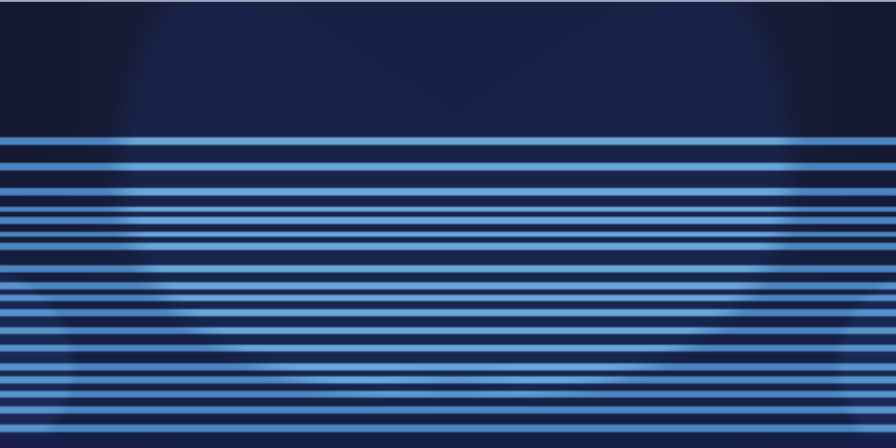
Reproduce this background procedurally as a Shadertoy shader.

```glsl
const vec3 NIGHT      = vec3(0.088, 0.107, 0.215);
const vec3 NIGHT_LOW  = vec3(0.080, 0.125, 0.265);
const vec3 DISC       = vec3(0.098, 0.137, 0.285);
const vec3 DISC_LOW   = vec3(0.090, 0.150, 0.310);
const vec3 STRIPE     = vec3(0.295, 0.520, 0.755);
const vec3 STRIPE_LIT = vec3(0.410, 0.655, 0.850);
const vec3 FLOOR_TINT = vec3(0.105, 0.115, 0.290);
const vec3 RIM        = vec3(0.620, 0.650, 0.740);

// Lengths are fractions of the canvas height
const vec2  DISC_CENTER  = vec2(1.016, 0.622);
const float DISC_WIDTH   = 0.747;
const float DISC_RISE    = 0.650;
const float DISC_DROP    = 0.515;
const float DISC_POWER   = 2.2;
const float DISC_BLUR    = 0.030;
const vec2  NOTCH_CENTER = vec2(1.016, 0.135);
const vec2  NOTCH_SIZE   = vec2(0.100, 0.035);
const vec2  SIDE_CENTER  = vec2(1.074, 0.180);  // x is measured from the disc axis
const float SIDE_RADIUS  = 0.219;
const float SIDE_BLUR    = 0.016;
const float STRIPE_BLUR  = 0.0035;
const float RIM_HEIGHT   = 0.004;

// Each stripe: height of its centre, half thickness
const int STRIPE_COUNT = 18;
const vec2 STRIPES[STRIPE_COUNT] = vec2[](
    vec2(0.685, 0.0085), vec2(0.628, 0.0085), vec2(0.572, 0.0085),
    vec2(0.533, 0.0055), vec2(0.508, 0.0080), vec2(0.477, 0.0055),
    vec2(0.450, 0.0080), vec2(0.400, 0.0080), vec2(0.362, 0.0080),
    vec2(0.335, 0.0070), vec2(0.302, 0.0080), vec2(0.262, 0.0075),
    vec2(0.223, 0.0075), vec2(0.181, 0.0080), vec2(0.152, 0.0080),
    vec2(0.120, 0.0075), vec2(0.085, 0.0080), vec2(0.044, 0.0085));

// 1 inside a shape, 0 outside, with a soft edge
float softFill(float dist, float blur) {
    return 1.0 - smoothstep(-blur, blur, dist);
}

// Rounded disc, flatter below its centre than above
float discMask(vec2 p) {
    vec2 q = p - DISC_CENTER;
    q = abs(q) / vec2(DISC_WIDTH, q.y > 0.0 ? DISC_RISE : DISC_DROP);
    float radius = pow(pow(q.x, DISC_POWER) + pow(q.y, DISC_POWER), 1.0 / DISC_POWER);
    vec2 n = (p - NOTCH_CENTER) / NOTCH_SIZE;
    float notch = 0.6 * exp(-dot(n, n));
    return softFill((radius - 1.0) * DISC_DROP, DISC_BLUR) * (1.0 - notch);
}

float stripeMask(float y, float blur) {
    float mask = 0.0;
    for (int i = 0; i < STRIPE_COUNT; i++) {
        mask = max(mask, softFill(abs(y - STRIPES[i].x) - STRIPES[i].y, blur));
    }
    return mask;
}

void mainImage(out vec4 fragColor, in vec2 fragCoord) {
    vec2 p = fragCoord / iResolution.y;
    float pixel = 1.0 / iResolution.y;
    float fromAxis = abs(p.x - DISC_CENTER.x);

    // Light areas
    float disc = discMask(p);
    float side = softFill(length(vec2(fromAxis, p.y) - SIDE_CENTER) - SIDE_RADIUS, SIDE_BLUR);
    float lowness = 1.0 - smoothstep(0.15, 0.75, p.y);

    // Backdrop
    vec3 night = mix(NIGHT, NIGHT_LOW, lowness);
    night *= 1.0 - 0.08 * smoothstep(0.65, 1.0, fromAxis) * (1.0 - lowness);
    vec3 color = mix(night, mix(DISC, DISC_LOW, lowness), disc);
    color = mix(color, DISC_LOW * 1.15, 0.7 * side);

    // Faint wedge of shade above the stripes
    float wedge = smoothstep(-0.05, 0.05, p.y - 0.72 - 0.65 * fromAxis);
    color *= 1.0 - 0.05 * wedge;

    // Tint along the lower corners
    float corner = softFill(p.y - 0.030 * smoothstep(0.60, 1.0, fromAxis), 0.008);
    color = mix(color, FLOOR_TINT, corner);

    // Stripes
    vec3 stripe = mix(STRIPE, STRIPE_LIT, max(disc, 0.4 * side));
    color = mix(color, stripe, stripeMask(p.y, max(STRIPE_BLUR, 0.7 * pixel)));

    // Pale rim along the top
    color = mix(color, RIM, smoothstep(-0.5 * pixel, 0.5 * pixel, p.y - 1.0 + RIM_HEIGHT));

    fragColor = vec4(color, 1.0);
}
```
